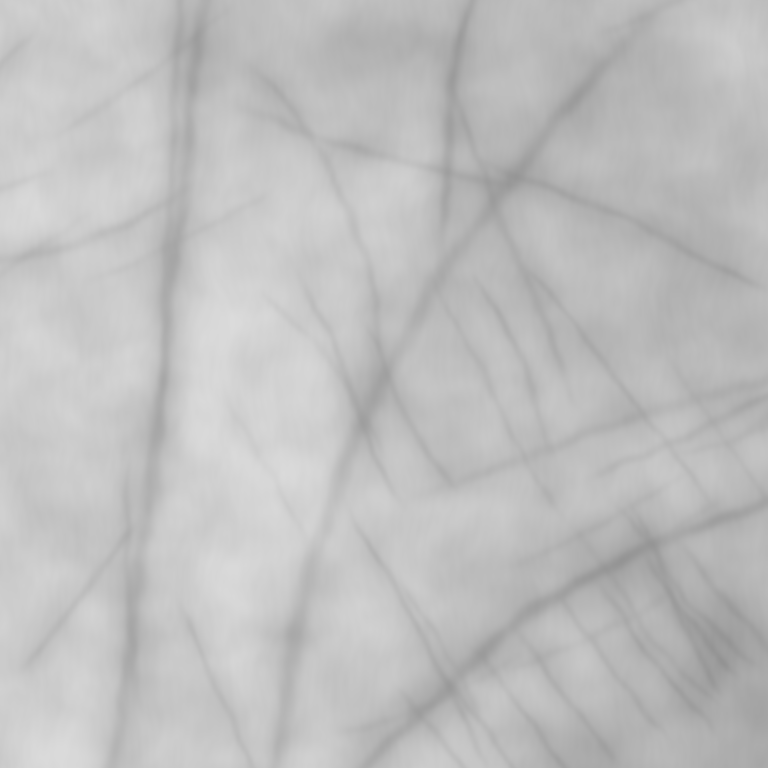
Write a WebGL 1 fragment shader that draws this texture.

```glsl
precision highp float;

// Soft grey skin of a palm: broad shading and mottling from gradient noise,
// a few long bowed creases, and looped families of fine crossing wrinkles.
// Every crease is a bent segment with a tapered, blurred dark profile.

uniform vec2 u_resolution;

const float SKIN_TONE = 0.802;
const float MAX_CREASE_DEPTH = 0.23;

float hash(float n) {
  return fract(sin(n * 127.1 + 3.7) * 4375.85);
}

vec2 gradientAt(vec2 cell) {
  float angle = 6.2832 * fract(sin(dot(cell, vec2(127.1, 311.7))) * 4375.85);
  return vec2(cos(angle), sin(angle));
}

float gradientNoise(vec2 p) {
  vec2 i = floor(p);
  vec2 f = p - i;
  vec2 u = f * f * f * (f * (f * 6.0 - 15.0) + 10.0);
  vec2 e = vec2(1.0, 0.0);
  float low = mix(dot(gradientAt(i), f), dot(gradientAt(i + e.xy), f - e.xy), u.x);
  float high = mix(dot(gradientAt(i + e.yx), f - e.yx), dot(gradientAt(i + e.xx), f - e.xx), u.x);
  return mix(low, high, u.y);
}

// Displacement that makes straight strokes wander.
vec2 wander(vec2 p, float scale) {
  return vec2(gradientNoise(p * scale), gradientNoise(p * scale + 37.3));
}

float softSpot(vec2 p, vec2 center, vec2 radius) {
  vec2 q = (p - center) / radius;
  return exp(-dot(q, q));
}

// Darkness of a segment a-b bowed sideways by bend, with a wide soft valley.
float crease(vec2 p, vec2 a, vec2 b, float bend, float width) {
  float len = distance(a, b);
  vec2 dir = (b - a) / len;
  vec2 q = p - a;
  float t = dot(q, dir) / len;
  float off = dot(q, vec2(-dir.y, dir.x)) - 4.0 * bend * t * (1.0 - t);
  float taper = smoothstep(0.0, 0.18, t) * (1.0 - smoothstep(0.82, 1.0, t));
  float core = exp(-off * off / (width * width));
  float valley = exp(-off * off / (width * width * 14.0));
  return taper * (0.62 * core + 0.38 * valley);
}

// The long folds that divide the palm.
float mainFolds(vec2 p) {
  float d = 0.15 * crease(p, vec2(0.285, 1.15), vec2(0.135, -0.15), 0.0, 0.009);
  d += 0.09 * crease(p, vec2(0.255, 1.2), vec2(0.205, 0.3), -0.008, 0.006);
  d += 0.08 * crease(p, vec2(0.16, 0.4), vec2(0.18, 0.06), 0.0, 0.006);
  d += 0.14 * crease(p, vec2(0.9, 1.02), vec2(0.345, -0.15), -0.14, 0.011);
  d += 0.07 * softSpot(p, vec2(0.492, 0.505), vec2(0.022, 0.035));
  d += 0.16 * crease(p, vec2(0.4, -0.1), vec2(1.1, 0.37), 0.085, 0.009);
  d += 0.13 * crease(p, vec2(0.64, 1.09), vec2(0.575, 0.64), -0.017, 0.007);
  return d;
}

// Shorter, fainter branches between the folds.
float branches(vec2 p) {
  float d = crease(p, vec2(0.31, 0.93), vec2(0.49, 0.5), 0.055, 0.006);
  d += crease(p, vec2(0.58, 0.94), vec2(0.76, 0.45), -0.01, 0.006);
  d += crease(p, vec2(0.6, 0.81), vec2(1.03, 0.61), 0.0, 0.006);
  d += crease(p, vec2(0.3, 0.86), vec2(0.7, 0.76), -0.01, 0.007);
  d += crease(p, vec2(0.52, 0.34), vec2(1.1, 0.53), 0.015, 0.008);
  d += crease(p, vec2(0.75, 0.37), vec2(1.08, 0.52), 0.0, 0.006);
  d += crease(p, vec2(-0.08, 0.65), vec2(0.27, 0.77), -0.03, 0.007);
  d += crease(p, vec2(0.02, 0.12), vec2(0.19, 0.34), 0.0, 0.006);
  return 0.075 * d;
}

float fineWrinkles(vec2 p) {
  float d = 0.0;
  // Diagonals falling to the right.
  for (int i = 0; i < 14; i++) {
    float k = float(i);
    vec2 start = vec2(0.2 + 0.05 * (k + hash(k)), 0.2 + 0.48 * hash(k + 20.0));
    float angle = -1.0 + 0.35 * (hash(k + 40.0) - 0.5);
    vec2 reach = vec2(cos(angle), sin(angle)) * mix(0.22, 0.45, hash(k + 60.0));
    float depth = mix(0.03, 0.08, hash(k + 80.0));
    d += depth * crease(p, start, start + reach, 0.02 * (hash(k + 90.0) - 0.3), 0.005);
  }
  // Faint cross lines rising to the right.
  for (int i = 0; i < 12; i++) {
    float k = float(i) + 200.0;
    vec2 start = vec2(1.1 * hash(k) - 0.15, (float(i) + hash(k + 20.0)) / 12.0);
    float angle = 0.45 + 0.5 * (hash(k + 40.0) - 0.5);
    vec2 reach = vec2(cos(angle), sin(angle)) * mix(0.18, 0.34, hash(k + 60.0));
    d += 0.038 * crease(p, start, start + reach, -0.01, 0.006);
  }
  // Short parallel lines that cross the lower right fold.
  for (int i = 0; i < 8; i++) {
    float k = float(i);
    vec2 start = vec2(0.49 + 0.052 * k, 0.11 + 0.026 * k) + 0.02 * hash(k + 300.0);
    vec2 reach = vec2(0.17, -0.21) * mix(0.8, 1.3, hash(k + 320.0));
    d += 0.065 * crease(p, start, start + reach, 0.008, 0.005);
  }
  return d;
}

float skinShade(vec2 p) {
  float shade = SKIN_TONE - 0.05 * smoothstep(0.3, 0.85, p.x);
  shade -= 0.075 * smoothstep(0.5, 0.95, p.x - p.y);
  shade -= 0.06 * softSpot(p, vec2(0.44, 0.95), vec2(0.2, 0.13));
  shade -= 0.04 * softSpot(p, vec2(0.8, 0.74), vec2(0.18, 0.16));
  shade += 0.035 * softSpot(p, vec2(0.36, 0.38), vec2(0.13, 0.26));
  return shade;
}

float mottling(vec2 p) {
  float m = 0.065 * gradientNoise(p * 6.0) + 0.045 * gradientNoise(p * 13.0 + 5.2);
  m += 0.02 * gradientNoise(p * 31.0 + 9.1);
  return m + 0.010 * gradientNoise(p * vec2(120.0, 40.0));
}

void main() {
  vec2 p = gl_FragCoord.xy / u_resolution;
  vec2 bent = p + 0.016 * wander(p, 5.0) + 0.005 * wander(p, 24.0);
  float depth = mainFolds(bent) + branches(bent) + fineWrinkles(bent);
  depth *= 1.0 + 0.6 * gradientNoise(p * 17.0 + 2.6);
  depth = MAX_CREASE_DEPTH * (1.0 - exp(-depth / MAX_CREASE_DEPTH));
  float grey = skinShade(p) + mottling(p + 0.02 * wander(p, 9.0)) - depth;
  gl_FragColor = vec4(vec3(clamp(grey, 0.0, 1.0)), 1.0);
}
```
